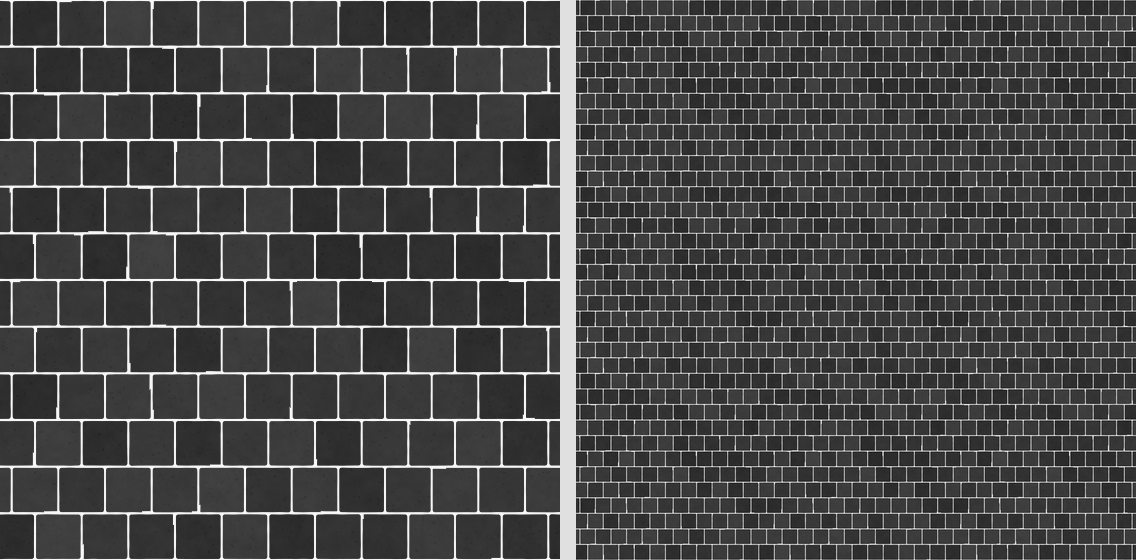
Left: one tile. Right: repeated 3 by 3.
Reproduce this texture procedurally as a three.js fragment shader.

```glsl
// Dark stone square tiles in running bond with thin white joints.
varying vec2 vUv;

const float TILES = 12.0;            // tiles across and rows down
const float ROW_START = 0.75;        // joint position in the even rows, in tiles
const vec2 JOINT = vec2(0.043, 0.046); // joint widths, in tiles
const float CORNER = 0.05;           // corner radius, in tiles
const float SOFTNESS = 0.013;        // edge blur, in tiles
const float WOBBLE = 0.006;          // unevenness of the tile edges
const float CHIP_SHARE = 0.4;        // share of tiles with a worn edge
const float CHIP_DEPTH = 0.022;
const float SPOTS = 96.0;            // spot cells across the canvas
const float SPOT_SHARE = 0.42;
const float SPOT_DEPTH = 0.032;
const float CLOUDS = 0.030;
const float GRAIN = 0.016;
const vec3 JOINT_COLOR = vec3(0.97);
const vec3 DARK_STONE = vec3(0.168);
const vec3 LIGHT_STONE = vec3(0.248);

float hash(vec2 p) {
  vec3 q = fract(vec3(p.xyx) * 0.1031);
  q += dot(q, q.yzx + 33.33);
  return fract((q.x + q.y) * q.z);
}

// Value noise that wraps after a whole number of cells
float noise(vec2 uv, float cells) {
  vec2 p = uv * cells;
  vec2 i = floor(p);
  vec2 f = fract(p);
  f = f * f * (3.0 - 2.0 * f);
  vec2 a = mod(i, cells);
  vec2 b = mod(i + 1.0, cells);
  return mix(mix(hash(a), hash(vec2(b.x, a.y)), f.x),
             mix(hash(vec2(a.x, b.y)), hash(b), f.x), f.y);
}

vec2 rotate(vec2 p, float angle) {
  float c = cos(angle);
  float s = sin(angle);
  return vec2(c * p.x - s * p.y, s * p.x + c * p.y);
}

float roundedBox(vec2 p, vec2 halfSize, float radius) {
  vec2 q = abs(p) - halfSize + radius;
  return length(max(q, 0.0)) + min(max(q.x, q.y), 0.0) - radius;
}

// Scattered oval pits, each with its own size, angle and depth
float spots(vec2 uv) {
  vec2 p = uv * SPOTS;
  vec2 base = floor(p);
  float depth = 0.0;
  for (int y = -1; y <= 1; y++) {
    for (int x = -1; x <= 1; x++) {
      vec2 cell = base + vec2(float(x), float(y));
      vec2 id = mod(cell, SPOTS);
      vec2 center = cell + vec2(hash(id + 7.3), hash(id + 19.7));
      vec2 q = rotate(p - center, 6.2832 * hash(id + 41.1));
      float radius = mix(0.12, 0.36, hash(id + 53.9));
      float spot = 1.0 - smoothstep(0.4, 1.1, length(q * vec2(1.0, 1.5)) / radius);
      float present = step(hash(id + 67.2), SPOT_SHARE);
      depth = max(depth, spot * present * mix(0.25, 1.0, hash(id + 83.6)));
    }
  }
  return depth;
}

// Worn strip that runs from a corner along one random side
float chip(vec2 p, vec2 id) {
  vec2 q = rotate(p, 1.570796 * floor(4.0 * hash(id + 101.3)));
  q.x *= hash(id + 113.8) < 0.5 ? -1.0 : 1.0;
  float len = mix(0.08, 0.38, hash(id + 127.4));
  float inset = 0.5 * JOINT.y + CHIP_DEPTH;
  float strip = min(q.y - 0.5 + inset, q.x - 0.5 + len);
  return hash(id + 139.5) < CHIP_SHARE ? strip : -1.0;
}

void main() {
  // Running bond layout
  vec2 grid = vUv * TILES;
  float row = mod(floor(grid.y), TILES);
  grid.x -= ROW_START - 0.5 * mod(row, 2.0);
  vec2 id = vec2(mod(floor(grid.x), TILES), row);
  vec2 p = fract(grid) - 0.5;

  // Tile outline
  float edge = roundedBox(p, 0.5 - 0.5 * JOINT, CORNER);
  edge = max(edge, chip(p, id));
  edge += WOBBLE * (noise(vUv, 72.0) - 0.5);
  float joint = smoothstep(-SOFTNESS, SOFTNESS, edge);

  // Stone tone, clouds, grain and pits
  vec3 stone = mix(DARK_STONE, LIGHT_STONE, hash(id + 3.7));
  float cloud = 0.6 * noise(vUv, 36.0) + 0.4 * noise(vUv, 90.0) - 0.5;
  float grain = 0.5 * noise(vUv, 210.0) + 0.5 * noise(vUv, 430.0) - 0.5;
  stone += CLOUDS * cloud + GRAIN * grain - SPOT_DEPTH * spots(vUv);

  gl_FragColor = vec4(mix(stone, JOINT_COLOR, joint), 1.0);
}
```
